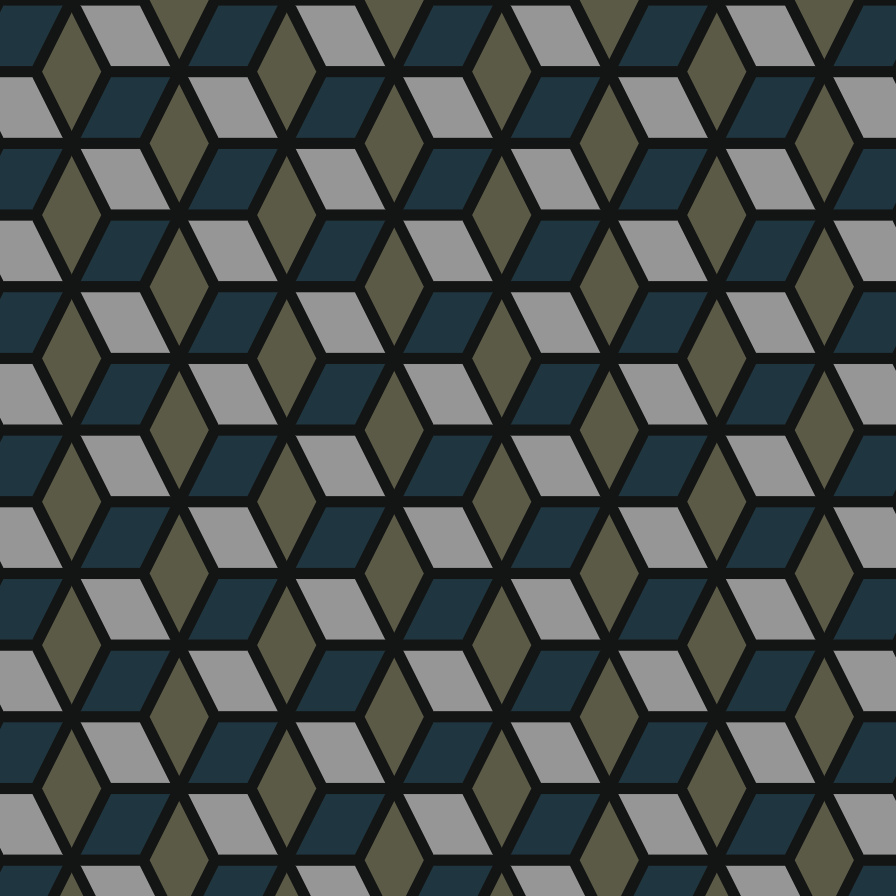
Give the GLSL for this pattern, as a Shadertoy shader.

```glsl
// Tumbling-block tiling: olive diamonds, grey and blue rhombi, dark outlines.
// Each row is one fold of a six-unit strip, shifted half a repeat from the last;
// mirror symmetry leaves three tiles to tell apart by a single slanted coordinate.

// Returns the tile colour and, in w, the distance to the nearest tile edge.
vec4 blockTile(vec2 p) {
    float row = floor(p.y / 2.0);
    float y = p.y - 2.0 * row;
    float x = mod(p.x - 2.0 - 3.0 * row + 3.0, 6.0) - 3.0;

    // Slanted edges lie at slant = 0 and slant = 2
    float slant = abs(x) - 0.5 * y;
    float edge = min(abs(slant), abs(slant - 2.0)) * 2.0 / sqrt(5.0);

    vec3 olive = vec3(0.357, 0.353, 0.276);
    if (slant < 0.0 || slant > 2.0) return vec4(olive, edge);

    // Rhombi also have horizontal edges; the mirror side picks the colour
    vec3 side = x > 0.0 ? vec3(0.59) : vec3(0.122, 0.212, 0.25);
    return vec4(side, min(edge, min(y, 2.0 - y)));
}

void mainImage(out vec4 fragColor, in vec2 fragCoord) {
    // One unit is 0.04 of the canvas, measured from the top left
    vec2 p = vec2(fragCoord.x, iResolution.y - fragCoord.y) / (0.04 * iResolution.y);
    float pixel = 1.0 / (0.04 * iResolution.y);

    vec4 tile = blockTile(p);
    float halfLine = 0.156;
    float fill = smoothstep(-0.6 * pixel, 0.6 * pixel, tile.w - halfLine);

    vec3 outline = vec3(0.076, 0.079, 0.078);
    fragColor = vec4(mix(outline, tile.rgb, fill), 1.0);
}
```
